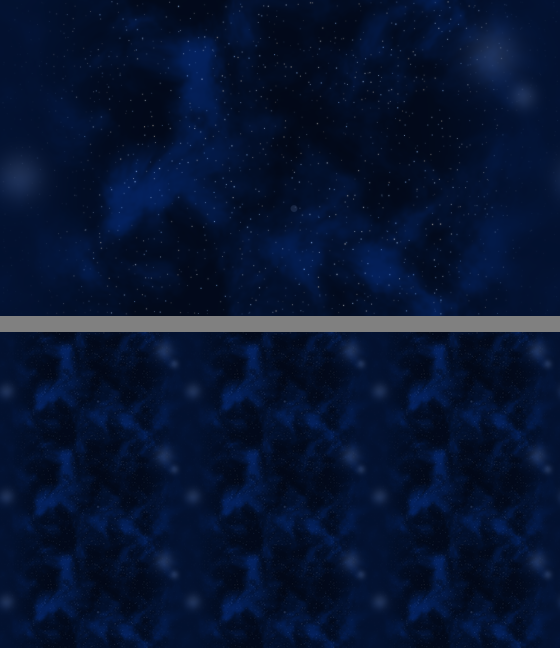
Top, the tile; bottom, the same tile 3 across and 3 down.
This texture is drawn by a Shadertoy shader. Its source:

```glsl
const vec3 VOID_COLOR = vec3(0.006, 0.020, 0.060);
const vec3 NAVY = vec3(0.010, 0.070, 0.192);
const vec3 AZURE = vec3(0.016, 0.145, 0.410);
const vec3 GLOW_COLOR = vec3(0.105, 0.115, 0.135);
const vec3 WARM_STAR = vec3(1.0, 0.88, 0.68);
const vec3 COOL_STAR = vec3(0.62, 0.80, 1.0);

const vec2 ASPECT = vec2(16.0 / 9.0, 1.0);
const vec2 CLOUD_REPEATS = vec2(9.0, 5.0);
const int CLOUD_OCTAVES = 5;
const float CLOUD_WARP = 0.06;
const float CLOUD_FLOOR = 0.35;
const float CLOUD_GAIN = 1.6;
const float EDGE_LEVEL = 0.95;
const float HOLLOW_DEPTH = 0.4;

const vec2 STAR_GRID = vec2(16.0, 9.0);
const float STAR_CHANCE = 0.45;
const float STAR_RADIUS = 0.0022;
const float STAR_LIGHT = 0.42;

// Soft lights: centre and radius
const vec3 GLOWS[3] = vec3[3](
    vec3(0.880, 0.825, 0.080),
    vec3(0.935, 0.695, 0.040),
    vec3(0.035, 0.440, 0.070));
const vec3 PALE_DISC = vec3(0.525, 0.340, 0.011);

vec3 hash3(vec2 p) {
    vec3 q = fract(p.xyx * vec3(0.1031, 0.1030, 0.0973));
    q += dot(q, q.yxz + 33.33);
    return fract((q.xxy + q.yzz) * q.zyx);
}

// Value noise that wraps after a whole number of cells
float wrappedNoise(vec2 uv, vec2 repeats, float seed) {
    vec2 p = uv * repeats;
    vec2 cell = floor(p);
    vec2 f = p - cell;
    f = f * f * f * (f * (f * 6.0 - 15.0) + 10.0);
    vec2 lo = mod(cell, repeats) + seed;
    vec2 hi = mod(cell + 1.0, repeats) + seed;
    float bottom = mix(hash3(lo).x, hash3(vec2(hi.x, lo.y)).x, f.x);
    float top = mix(hash3(vec2(lo.x, hi.y)).x, hash3(hi).x, f.x);
    return mix(bottom, top, f.y);
}

float cloudNoise(vec2 uv) {
    float sum = 0.0, weight = 0.5, total = 0.0;
    vec2 repeats = CLOUD_REPEATS;
    for (int i = 0; i < CLOUD_OCTAVES; i++) {
        sum += weight * wrappedNoise(uv, repeats, 17.0 * float(i + 1));
        total += weight;
        weight *= 0.5;
        repeats *= 2.0;
    }
    return sum / total;
}

// Offset to a point by the shortest way round the tile
vec2 wrappedOffset(vec2 uv, vec2 centre) {
    return (fract(uv - centre + 0.5) - 0.5) * ASPECT;
}

vec3 starLayer(vec2 uv, vec2 grid, float seed) {
    vec2 cell = floor(uv * grid);
    vec3 place = hash3(mod(cell, grid) + seed);
    vec3 look = hash3(mod(cell, grid) + seed + 71.0);
    vec2 offset = (fract(uv * grid) - mix(vec2(0.2), vec2(0.8), place.xy)) / grid * ASPECT;
    float radius = max(STAR_RADIUS * mix(0.75, 1.15, look.x), 0.55 / iResolution.y);
    float d2 = dot(offset, offset) / (radius * radius);
    float light = exp(-d2) + 0.08 * exp(-d2 * 0.25);
    light *= step(place.z, STAR_CHANCE) * mix(0.2, 1.0, look.y * look.y);
    return light * mix(COOL_STAR, WARM_STAR, look.z);
}

void mainImage(out vec4 fragColor, in vec2 fragCoord) {
    vec2 uv = fragCoord / iResolution.xy;

    // Nebula, calm at the sides and darkest in the middle
    vec2 warp = vec2(wrappedNoise(uv, CLOUD_REPEATS, 131.0),
                     wrappedNoise(uv, CLOUD_REPEATS, 197.0)) - 0.5;
    float cloud = smoothstep(0.30, 0.85, cloudNoise(uv + CLOUD_WARP * warp));
    float side = smoothstep(0.25, 0.47, abs(uv.x - 0.5));
    vec2 fromCentre = (uv - 0.5) * ASPECT;
    float hollow = exp(-10.0 * dot(fromCentre, fromCentre));
    float level = (CLOUD_FLOOR + CLOUD_GAIN * cloud) * (1.0 - HOLLOW_DEPTH * hollow);
    level = mix(level, EDGE_LEVEL + 0.2 * cloud, side);
    vec3 color = mix(VOID_COLOR, NAVY, min(level, 1.0));
    color = mix(color, AZURE, max(level - 1.0, 0.0));

    // Hazy lights
    for (int i = 0; i < 3; i++) {
        vec2 offset = wrappedOffset(uv, GLOWS[i].xy) / GLOWS[i].z;
        color += GLOW_COLOR * exp(-dot(offset, offset));
    }
    float discDistance = length(wrappedOffset(uv, PALE_DISC.xy));
    float disc = 1.0 - smoothstep(0.75, 1.2, discDistance / PALE_DISC.z);
    color += 0.8 * GLOW_COLOR * disc;

    // Stars, fading toward the sides
    vec3 stars = vec3(0.0);
    for (int i = 3; i <= 4; i++) {
        stars += starLayer(uv, STAR_GRID * float(i), 43.0 * float(i));
    }
    color += stars * STAR_LIGHT * mix(1.0, 0.12, side);

    fragColor = vec4(color, 1.0);
}
```
